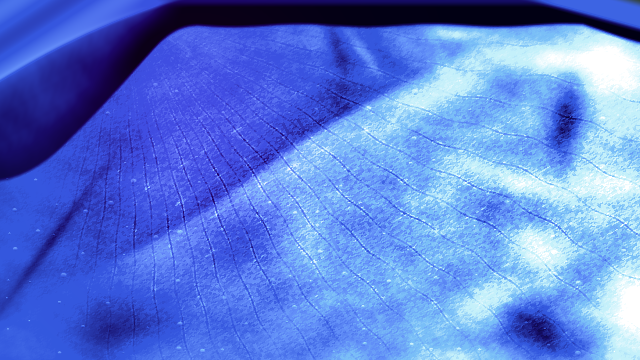
This texture is drawn by a Shadertoy shader. Its source:

```glsl
const vec3 INK = vec3(.005, 0, .08), NAVY = vec3(.08, .05, .40), BLUE = vec3(.20, .345, .87);
const vec3 SKY = vec3(.38, .56, .97), CYAN = vec3(.48, .75, .97), PALE = vec3(.77, .94, .98);
const vec3 VIOLET = vec3(.06, -.05, .02), FOLIAGE = vec3(.20, .25, .16);
const vec2 FAN_CENTRE = vec2(.347, .99);
const float FAN_STEP = .075, ROW_STEP = .085;
const vec2 GRAIN_FREQ = vec2(120, 270);
const float GRAIN_GAIN = .17, DROP_CELL = .065;
const vec2 CREASE_START = vec2(.32, .28), CREASE_DIR = vec2(.853, .522);

vec2 hash2(vec2 p) {
  vec3 q = fract(p.xyx * vec3(.1031, .1030, .0973));
  q += dot(q, q.yzx + 33.33);
  return fract((q.xx + q.yz) * q.zy);
}
float ramp(float a, float b, float x) { return clamp((x - a) / (b - a), 0., 1.); }
float blob(vec2 p, float x, float y, float rx, float ry, float angle) {
  float c = cos(angle), s = sin(angle);
  vec2 q = mat2(c, -s, s, c) * (p - vec2(x, y)) / vec2(rx, ry);
  return exp(-dot(q, q));
}
float smoothMin(float a, float b, float k) {
  float h = max(k - abs(a - b), 0.) / k;
  return min(a, b) - h * h * k * .25;
}
float layeredSines(vec2 p) {
  float sum = 0., amp = .5;
  for (int i = 0; i < 5; i++) {
    sum += amp * sin(p.x + 1.7 * sin(p.y)) * cos(p.y - .8 * p.x);
    p = mat2(1.5, 1.1, -1.1, 1.5) * p + 2.3;
    amp *= .6;
  }
  return sum;
}
vec3 clothColour(float t) {
  vec3 c = mix(INK, NAVY, ramp(.02, .2, t));
  c = mix(c, BLUE, ramp(.2, .39, t));
  c = mix(c, SKY, ramp(.43, .57, t));
  c = mix(c, CYAN, ramp(.58, .7, t));
  c = mix(c, PALE, ramp(.72, .84, t));
  return mix(c, vec3(1), ramp(.88, 1.05, t));
}
float sheetEdge(float x) {
  float slope = -smoothMin(-.41 - 1.06 * x, -.5 - .1 * x, .08);
  return smoothMin(slope, .93, .07) - .28 * max(x - 1.62, 0.) + .004 * sin(x * 17.);
}

// Broad light and shade on the sheet, split by the diagonal crease
float sheetTone(vec2 p) {
  float t = mix(.38, .47, smoothstep(-.12, .07, p.x - .34 - .14 * p.y));
  vec2 rel = p - CREASE_START;
  float along = dot(rel, CREASE_DIR);
  float side = dot(rel, vec2(-CREASE_DIR.y, CREASE_DIR.x)) + .012 * sin(along * 7.);
  float lit = smoothstep(.015, -.02, side);
  float span = smoothstep(-.05, .12, along) * smoothstep(.91, .71, along);
  t += lit * (.05 + .18 * smoothstep(.5, 1.2, p.x));
  t += (1. - lit) * (.16 * smoothstep(.95, 1.45, p.x) - .15 * span * exp(-max(side, 0.) / .04));
  t += .07 * span * lit * exp(min(side, 0.) / .07);
  // Reflections
  t += .36 * blob(p, 1.57, .83, .18, .05, -.1) + .32 * blob(p, 1.72, .76, .10, .12, 0.);
  t += .30 * blob(p, 1.42, .50, .15, .035, -.25) + .28 * blob(p, 1.70, .49, .16, .045, -.1);
  t += .36 * blob(p, 1.48, .32, .09, .055, -.5) + .42 * blob(p, 1.78, .13, .09, .15, 0.);
  t += .25 * blob(p, 1.36, .16, .13, .06, .3) + .22 * blob(p, 1.27, .905, .08, .018, -.1);
  t += .19 * blob(p, 1.20, .73, .20, .07, .5) + .14 * blob(p, .81, .53, .15, .05, .55);
  t += .14 * blob(p, .86, .30, .07, .11, .5) + .18 * blob(p, 1.02, .84, .07, .016, -.9);
  // Hollows
  t -= .42 * blob(p, 1.575, .68, .045, .12, -.12) + .42 * blob(p, 1.50, .08, .14, .08, -.5);
  t -= .24 * blob(p, 1.36, .41, .09, .05, -.4) + .17 * blob(p, .93, .88, .022, .07, .35);
  t -= .20 * blob(p, .36, .09, .15, .08, .2) + .12 * blob(p, .68, .32, .11, .07, .5);
  t -= .13 * blob(p, .15, .34, .22, .014, .94) + .13 * blob(p, .88, .03, .10, .06, .3);
  float sheen = smoothstep(.5, 1.3, p.x);
  t += layeredSines(p * vec2(9, 14)) * mix(.045, .16, sheen);
  return t + (.15 - abs(layeredSines(p.yx * 8. + 3.))) * mix(.05, .13, sheen);
}

// Ripstop threads and woven grain, sharpest in the focal band
float threads(vec2 p) {
  vec2 rel = p - FAN_CENTRE;
  vec2 warp = vec2(dot(p, vec2(.86, .5)), dot(p, vec2(-.5, .86)));
  vec2 rnd = hash2(floor(warp * GRAIN_FREQ) + 90.);
  float r = length(rel);
  float fan = atan(rel.x, -rel.y) / FAN_STEP + .15 * sin(r * 9.) + .05 * sin(r * 41.);
  float fanDist = abs(fract(fan) - .5) * FAN_STEP * r;
  float row = (warp.y + .012 * sin(p.x * 6.)) / ROW_STEP;
  float rowDist = abs(fract(row) - .5) * ROW_STEP;
  float stitch = smoothstep(.004, .001, abs(fanDist - .004)) + .8 * smoothstep(.004, .001, rowDist);
  float worn = .55 + .45 * sin(r * 23. + floor(fan) * 2.4);
  float tone = .26 * stitch * rnd.y * rnd.y * worn;
  tone -= .17 * smoothstep(.004, .001, fanDist) * (.4 + .6 * worn) * smoothstep(.2, .45, r);
  float depth = (p.y - .42) / .36;
  float focus = exp(-depth * depth);
  tone *= focus * smoothstep(.05, .6, p.x);
  return tone + GRAIN_GAIN * (rnd.x - .5) * (.15 + .85 * focus) * smoothstep(-.2, .9, p.x);
}

// Scattered beads with a lit crown and a shaded foot
float droplets(vec2 p) {
  vec2 cell = floor(p / DROP_CELL), rnd = hash2(cell + 7.);
  vec2 q = p - (cell + .25 + .5 * rnd) * DROP_CELL;
  float size = mix(.004, .012, rnd.x * rnd.x);
  float body = smoothstep(size, size * .5, length(q * vec2(1, 1.25)));
  float present = step(.52, hash2(cell + 31.).x) * smoothstep(.85, .7, p.y);
  return present * body * (.1 + .28 * clamp(q.y / size, -1., 1.));
}

// Folded cloth behind the sheet and the gap beneath it
float backTone(vec2 p, float edge, float strip) {
  float rim = p.y - .78 - .62 * p.x + .35 * p.x * p.x;
  float under = .22 + .15 * exp(min(rim, 0.) / .05) + .05 * layeredSines(p * 9.);
  under *= 1. - .95 * blob(p, .42, .87, .17, .06, .85);
  under *= mix(.6, 1., smoothstep(0., .12, p.y - edge));
  float over = .42 + .08 * sin(dot(p, vec2(-22, 34))) + .12 * exp(-abs(rim) / .012);
  float t = mix(under, over, smoothstep(-.012, .008, rim));
  t = mix(t, .2 * smoothstep(.975, 1., p.y), smoothstep(.42, .54, p.x));
  return mix(t, .46, smoothstep(-.02, .005, strip) * smoothstep(1.4, 1.55, p.x));
}

void mainImage(out vec4 fragColor, in vec2 fragCoord) {
  vec2 p = fragCoord / iResolution.y;
  float edge = sheetEdge(p.x), strip = p.y - 1. + .27 * (p.x - 1.5);
  float onSheet = smoothstep(.008, -.01, p.y - edge);
  float sheet = sheetTone(p) + threads(p) + droplets(p);
  vec3 colour = clothColour(mix(backTone(p, edge, strip), sheet, onSheet));
  colour += VIOLET * blob(p, .55, .65, .35, .4, 0.);
  colour = mix(colour, FOLIAGE, smoothstep(.05, .08, strip) * (1. - onSheet));
  fragColor = vec4(clamp(colour, 0., 1.), 1);
}
```
